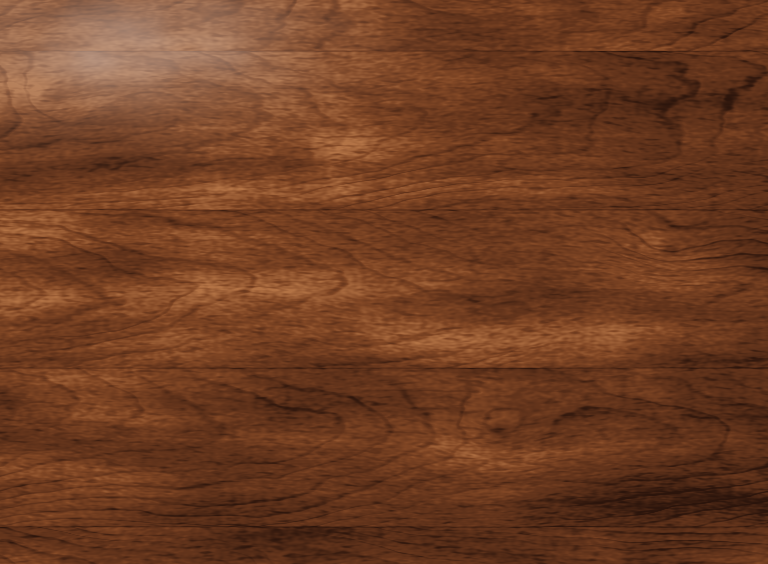
Reproduce this texture procedurally as a WebGL 1 fragment shader.

```glsl
precision highp float;
// Oiled walnut boards seen from above: wide horizontal planks with arched growth
// rings, knots, streaks and fine pores. Tone is summed from gradient noise, mapped
// through a brown colour ramp, then lit by a soft sheen near the upper left.

#define PLANK_HEIGHT 0.281
#define PLANK_OFFSET 0.066
#define RING_COUNT 6.5
#define RING_CURVE 2.0
#define RING_DEPTH 0.25
#define PORE_DEPTH 0.36
#define STREAK_DEPTH 0.38
#define FIGURE_DEPTH 0.46
#define BASE_TONE 0.30
#define LIGHT_TONE 0.46
#define SHEEN 0.66

uniform vec2 u_resolution;

const vec3 UMBER = vec3(0.17, 0.08, 0.045);
const vec3 WALNUT = vec3(0.40, 0.21, 0.11);
const vec3 CHESTNUT = vec3(0.51, 0.28, 0.145);
const vec3 HONEY = vec3(0.70, 0.45, 0.27);
const vec3 GLOSS = vec3(0.76, 0.66, 0.61);

vec2 hash2(vec2 cell) {
  vec3 a = fract(cell.xyx * vec3(0.1031, 0.1030, 0.0973));
  a += dot(a, a.yzx + 33.33);
  return fract((a.xx + a.yz) * a.zy);
}

// Gradient noise, roughly -0.7 to 0.7
float noise(vec2 p) {
  vec2 i = floor(p), f = fract(p);
  vec2 w = f * f * f * (f * (f * 6.0 - 15.0) + 10.0);
  vec2 e = vec2(0.0, 1.0);
  float a = dot(hash2(i) * 2.0 - 1.0, f);
  float b = dot(hash2(i + e.yx) * 2.0 - 1.0, f - e.yx);
  float c = dot(hash2(i + e.xy) * 2.0 - 1.0, f - e.xy);
  float d = dot(hash2(i + e.yy) * 2.0 - 1.0, f - e.yy);
  return mix(mix(a, b, w.x), mix(c, d, w.x), w.y);
}

float fbm(vec2 p) {
  float sum = 0.0, gain = 1.0;
  for (int i = 0; i < 3; i++) {
    sum += gain * noise(p);
    p = p * 2.03 + 17.3;
    gain *= 0.5;
  }
  return sum;
}

// Arched growth rings: a faint late wood shade ending in a thin broken line
float rings(vec2 p, float across, float bump, vec2 seed) {
  float axis = across - 0.45 * (hash2(seed).x - 0.5) - 0.3 * noise(vec2(p.x * 1.5, 3.0) + seed);
  float h = p.x + RING_CURVE * axis * axis + bump;
  h += 0.4 * noise(vec2(p.x * 2.0, across * 2.2) + seed);
  h += 0.08 * fbm(vec2(p.x * 7.0, across * 5.0) + seed);
  h += 0.1 * noise(vec2(h * 4.0, 0.5) + seed);
  h += 0.012 * noise(p * vec2(30.0, 90.0));
  float f = fract(h * RING_COUNT);
  float shade = smoothstep(0.1, 0.85, f) * (1.0 - smoothstep(0.88, 1.0, f));
  float line = smoothstep(0.74, 0.87, f) * (1.0 - smoothstep(0.89, 1.0, f));
  float strength = 0.55 + 1.5 * noise(p * vec2(2.5, 7.0) + seed + 9.0);
  return (0.4 * shade + 0.8 * line) * clamp(strength, 0.05, 1.2);
}

// Fine dark dashes running along the grain, plus silky fibre variation
float pores(vec2 g) {
  float dashes = smoothstep(0.0, 0.45, noise(g * vec2(32.0, 185.0)));
  float specks = noise(g * vec2(75.0, 230.0) + 41.0);
  float fibre = noise(g * vec2(14.0, 120.0) + 73.0);
  return 0.55 * dashes + 0.65 * specks + 0.4 * fibre;
}

vec3 woodColor(float tone) {
  vec3 c = mix(UMBER, WALNUT, smoothstep(-0.16, 0.52, tone));
  c = mix(c, CHESTNUT, clamp((tone - 0.46) / 0.25, 0.0, 1.0));
  return mix(c, HONEY, clamp((tone - 0.70) / 0.32, 0.0, 1.0));
}

void main() {
  vec2 p = gl_FragCoord.xy / u_resolution.y;
  float aspect = u_resolution.x / u_resolution.y;

  // Plank layout
  float y = (p.y - PLANK_OFFSET) / PLANK_HEIGHT;
  float row = floor(y);
  float across = fract(y) - 0.5;
  vec2 seed = vec2(row + 3.0) * vec2(13.7, 7.9) + 20.0;
  float seamDistance = (0.5 - abs(across)) * PLANK_HEIGHT;

  // One small knot per plank bends the rings around it
  vec2 knotSpot = hash2(seed + 5.0) * vec2(aspect, 0.6) - vec2(0.0, 0.3);
  vec2 k = vec2(p.x - knotSpot.x, (across - knotSpot.y) * PLANK_HEIGHT * 1.6);
  float bump = 0.3 * exp(-dot(k, k) * 130.0);
  float knot = exp(-dot(k, k) * 3500.0);
  vec2 glow = k + vec2(0.035, -0.015);
  float halo = exp(-dot(glow, glow) * 1400.0);

  // Grain tone
  vec2 g = p + vec2(0.0, 0.035 * noise(p * vec2(2.0, 4.0) + seed) + 0.04 * bump);
  float tone = BASE_TONE + 0.1 * (hash2(seed + 2.0).y - 0.5);
  tone -= RING_DEPTH * rings(p, across, bump, seed);
  tone += STREAK_DEPTH * (noise(g * vec2(1.3, 17.0) + seed) + 0.45 * noise(g * vec2(5.0, 52.0) + seed));
  tone += FIGURE_DEPTH * fbm(p * vec2(2.0, 4.5) + seed * 1.7);
  float curl = smoothstep(-0.05, 0.4, noise(p * vec2(1.7, 2.5) + seed + 31.0));
  tone += 0.45 * FIGURE_DEPTH * curl * noise(vec2(p.x * 13.0 + p.y * 9.0, p.y * 8.0) + seed);
  tone += 0.14 * halo - 0.3 * knot - PORE_DEPTH * (pores(g + seed) - 0.17);

  // Light falling from the upper left
  vec2 toLight = (p - vec2(0.25, 0.8)) * vec2(1.1, 1.35);
  tone += LIGHT_TONE * exp(-dot(toLight, toLight));
  tone -= 0.22 * (1.0 - smoothstep(0.0002, 0.0026, seamDistance));

  // Sheen that keeps some of the grain visible
  vec2 s = (p - vec2(0.22, 0.93)) / vec2(0.30, 0.13);
  float sheen = SHEEN * exp(-dot(s, s)) * (0.85 + 0.5 * fbm(p * vec2(5.0, 9.0) + seed));
  vec3 color = mix(woodColor(tone), GLOSS, clamp(sheen, 0.0, 0.8));
  gl_FragColor = vec4(color, 1.0);
}
```
